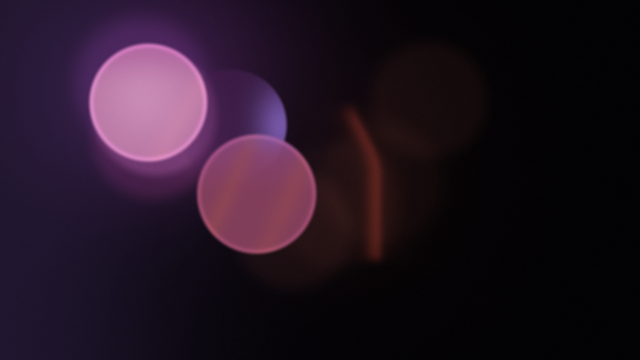
Write a WebGL 2 fragment shader that draws this background.

```glsl
#version 300 es
precision highp float;

uniform vec2 u_resolution;
out vec4 outColor;

#define EDGE 0.007
#define GRAIN 0.006
#define NIGHT vec3(0.010, 0.006, 0.014)
#define INDIGO vec3(0.125, 0.088, 0.185)
#define PLUM vec3(0.250, 0.110, 0.290)
#define ORCHID vec3(0.500, 0.260, 0.490)
#define PINK vec3(0.760, 0.530, 0.690)
#define ROSE vec3(0.530, 0.255, 0.370)
#define LILAC vec3(0.500, 0.380, 0.720)
#define AMBER vec3(0.620, 0.310, 0.320)
#define EMBER vec3(0.230, 0.075, 0.050)
#define UMBER vec3(0.088, 0.042, 0.036)

float hash(vec2 p) {
    vec3 q = fract(vec3(p.xyx) * 0.1031);
    q += dot(q, q.yzx + 33.33);
    return fract((q.x + q.y) * q.z);
}

float noise(vec2 p) {
    vec2 i = floor(p), f = fract(p);
    f = f * f * (3.0 - 2.0 * f);
    return mix(mix(hash(i), hash(i + vec2(1, 0)), f.x),
               mix(hash(i + vec2(0, 1)), hash(i + vec2(1, 1)), f.x), f.y);
}

// Soft elliptical bump
float glow(vec2 p, vec2 center, vec2 size) {
    vec2 d = (p - center) / size;
    return exp(-dot(d, d));
}

// Filled circle with a chosen edge softness
float disc(vec2 p, vec2 center, float radius, float soft) {
    return 1.0 - smoothstep(-soft, soft, length(p - center) - radius);
}

// Thin line just inside the edge of a circle
float rim(vec2 p, vec2 center, float radius) {
    float d = (length(p - center) - radius + EDGE) / EDGE;
    return exp(-d * d);
}

// Dark room, lit from the left and above
vec3 backdrop(vec2 p) {
    vec3 c = NIGHT + INDIGO * 0.9 * exp(-pow(max(p.x, 0.0) / 0.52, 2.0));
    c += PLUM * 0.36 * glow(p, vec2(0.56, 0.88), vec2(0.34, 0.30));
    c += PLUM * 0.42 * glow(p, vec2(0.42, 0.70), vec2(0.30, 0.28));
    c += UMBER * 0.45 * glow(p, vec2(0.98, 0.55), vec2(0.32, 0.36));
    return c;
}

// Faint out-of-focus circles: x, y, radius, strength
vec3 warmGhosts(vec2 p) {
    vec4 ghosts[4] = vec4[4](
        vec4(1.192, 0.722, 0.160, 0.65), vec4(1.060, 0.490, 0.170, 0.38),
        vec4(0.815, 0.363, 0.164, 0.75), vec4(0.935, 0.430, 0.175, 0.38));
    vec3 c = vec3(0.0);
    for (int i = 0; i < 4; i++) {
        vec4 g = ghosts[i];
        c += UMBER * g.w * disc(p, g.xy, g.z, 0.035);
    }
    return c;
}

// Bent vertical streak of red light
vec3 streak(vec2 p) {
    float bend = 1.046 - 0.075 * smoothstep(0.52, 0.73, p.y);
    float span = smoothstep(0.255, 0.30, p.y) * (1.0 - smoothstep(0.66, 0.73, p.y));
    float d = p.x - bend;
    float core = exp(-pow(d / (d > 0.0 ? 0.017 : 0.027), 2.0));
    float haze = exp(-pow(d / 0.075, 2.0));
    return EMBER * span * (core * 0.80 + haze * 0.18);
}

void main() {
    vec2 p = gl_FragCoord.xy / u_resolution.y;
    vec2 pinkAt = vec2(0.412, 0.715), roseAt = vec2(0.713, 0.461), lilacAt = vec2(0.642, 0.653);
    vec3 c = backdrop(p) + warmGhosts(p) + streak(p);

    // Halos trailing the pink circle
    c += PLUM * 0.34 * disc(p, vec2(0.392, 0.770), 0.182, 0.045);
    c += PLUM * vec3(0.42, 0.26, 0.24) * disc(p, vec2(0.425, 0.615), 0.168, 0.030);
    c += ORCHID * 0.26 * glow(p, vec2(0.52, 0.62), vec2(0.13, 0.12));
    c = mix(c, ORCHID, 0.70 * disc(p, vec2(0.432, 0.684), 0.170, 0.018));

    // Violet circle, bright toward its right edge
    float lilac = disc(p, lilacAt, 0.154, EDGE);
    c = mix(c, PLUM * 1.10, 0.50 * lilac * smoothstep(0.48, 0.62, p.x));
    c = mix(c, LILAC, 0.85 * lilac * glow(p, vec2(0.782, 0.650), vec2(0.075, 0.115)));

    // Rose circle with slanted amber bands
    vec2 r = p - roseAt;
    float across = r.x - 0.45 * r.y;
    float bands = exp(-pow((across + 0.080) / 0.030, 2.0))
                + exp(-pow((across - 0.095) / 0.035, 2.0));
    vec3 rose = mix(ROSE, ORCHID * 1.12, 0.55 * smoothstep(-0.02, 0.17, r.y));
    rose = mix(rose, AMBER, 0.55 * bands * (0.6 + 0.4 * noise(p * 14.0)));
    rose = mix(rose, LILAC, 0.45 * glow(p, vec2(0.75, 0.625), vec2(0.07, 0.04)));
    c = mix(c, rose, 0.94 * disc(p, roseAt, 0.166, EDGE));
    c += ROSE * 0.18 * rim(p, roseAt, 0.166);

    // Pink circle, palest near its middle
    vec2 k = p - pinkAt;
    vec3 pink = mix(PINK * vec3(0.95, 0.86, 0.92), PINK * 1.04, glow(k, vec2(-0.01, 0.01), vec2(0.13)));
    pink -= vec3(0.04, 0.07, 0.03) * smoothstep(0.04, 0.16, k.y);
    pink += vec3(0.03, 0.02, 0.0) * exp(-pow((k.x - 0.6 * k.y - 0.12) / 0.035, 2.0));
    c = mix(c, pink, 0.98 * disc(p, pinkAt, 0.164, EDGE));
    c += ORCHID * 0.22 * rim(p, pinkAt, 0.164);

    // Fine grain hides banding in the dark
    c += GRAIN * (hash(floor(p * 288.0)) - 0.5);
    outColor = vec4(clamp(c, 0.0, 1.0), 1.0);
}
```
